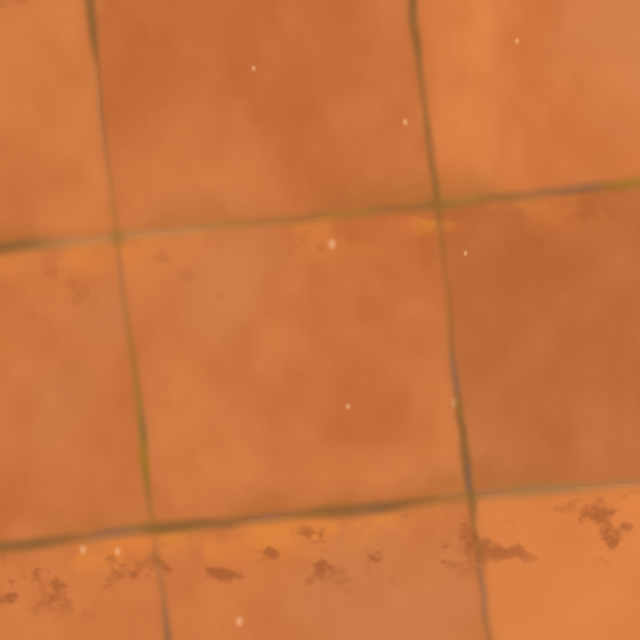
Give the GLSL for this texture, as a WebGL 1 fragment shader.

```glsl
precision highp float;
// Worn terracotta floor: large square tiles on a slightly tilted, sheared grid.
// Cloudy noise tints each clay tile; soft, broken joints, chipped orange rims,
// dark blotches and a few pale specks add the wear.

uniform vec2 u_resolution;

float hash(vec2 p) {
  return fract(sin(dot(p, vec2(127.1, 311.7))) * 43758.5453);
}

float noise(vec2 p) {
  vec2 i = floor(p), f = fract(p);
  f = f * f * (3.0 - 2.0 * f);
  return mix(mix(hash(i), hash(i + vec2(1.0, 0.0)), f.x),
             mix(hash(i + vec2(0.0, 1.0)), hash(i + 1.0), f.x), f.y);
}

float fbm(vec2 p) {
  float sum = 0.0, amp = 0.53;
  for (int i = 0; i < 4; i++) {
    sum += amp * noise(p);
    p = mat2(1.6, 1.2, -1.2, 1.6) * p + 7.3;
    amp *= 0.5;
  }
  return sum;
}

// Soft flecks of varied size, at most one per cell, in a given share of the cells
float specks(vec2 p, float share, float radius) {
  vec2 cell = floor(p);
  vec2 center = 0.2 + 0.6 * vec2(hash(cell + 3.1), hash(cell + 8.7));
  float size = radius * (0.5 + 0.5 * hash(cell + 5.5));
  float d = length((fract(p) - center) * vec2(1.0, 0.75));
  return step(hash(cell + 21.0), share) * (1.0 - smoothstep(0.0, size, d));
}

// Clay body: tone per tile, broad clouds, faint smears and grain
vec3 clay(vec2 p, vec2 id) {
  vec2 q = p + id * 5.7;
  float cloud = fbm(q * 4.0 + 1.5 * noise(q * 3.0));
  float grain = fbm(q * vec2(24.0, 19.0));
  float tone = 0.015 * (hash(id + 4.0) - 0.5)
             + step(0.5, id.x) * mix(-0.045, 0.03, min(abs(id.y), 1.0));
  vec3 col = mix(vec3(0.775, 0.43, 0.23), vec3(0.825, 0.485, 0.27), smoothstep(0.25, 0.75, cloud));
  col += tone * vec3(1.0, 0.6, 0.3) + (grain - 0.5) * vec3(0.05, 0.05, 0.045);
  float dusty = smoothstep(0.5, 0.8, fbm(q * 3.0 + 40.0));
  return mix(col, vec3(0.78, 0.50, 0.32), 0.4 * dusty);
}

void main() {
  vec2 p = gl_FragCoord.xy / u_resolution;

  // Tilted grid coordinates with hand-laid wobble
  vec2 o = p - vec2(0.24, 0.171);
  vec2 q = vec2(dot(o, vec2(1.987, 0.242)), dot(o, vec2(-0.22, 2.147)));
  q += 0.016 * (vec2(noise(p * 5.0), noise(p * 5.0 + 31.0)) - 0.5);
  q += 0.009 * (vec2(noise(p * 28.0), noise(p * 28.0 + 17.0)) - 0.5);
  vec2 id = floor(q), f = fract(q);
  vec2 d = abs(fract(q + 0.5) - 0.5) / vec2(2.0, 2.16);

  vec3 col = clay(p, id);

  // Orange chipping below the joints, strongest on the bottom row
  float bottomRow = step(id.y, -0.5);
  float rim = smoothstep(0.80, 0.97, f.y);
  float chip = smoothstep(0.42, 0.72, fbm(p * vec2(14.0, 17.0) + 3.0));
  col = mix(col, vec3(0.89, 0.53, 0.24), rim * chip * mix(0.45, 0.8, bottomRow));
  col = mix(col, vec3(0.89, 0.53, 0.28), 0.55 * bottomRow * step(0.5, id.x));
  float pits = smoothstep(0.58, 0.78, fbm(p * vec2(24.0, 30.0) + 61.0));
  pits *= smoothstep(0.70, 0.82, f.y) * (1.0 - smoothstep(0.92, 1.0, f.y));
  col = mix(col, vec3(0.60, 0.33, 0.18), pits * mix(0.2, 0.6, bottomRow));

  // Brown grime above the joints
  float grime = (1.0 - smoothstep(0.0, 0.17, f.y)) * smoothstep(0.35, 0.75, fbm(p * 7.0 + 11.0));
  col = mix(col, vec3(0.64, 0.39, 0.18), 0.5 * grime);

  // Coral and yellow flakes beside the crossings
  float crossing = exp(-dot(d, d) * 400.0);
  float flake = smoothstep(0.45, 0.75, noise(p * 25.0 + 5.0)) * smoothstep(0.86, 0.95, f.y);
  vec3 flakeColor = mix(vec3(0.94, 0.47, 0.28), vec3(0.88, 0.60, 0.18), noise(p * 30.0));
  col = mix(col, flakeColor, 0.8 * flake * crossing);

  // Few pale mineral specks
  col = mix(col, vec3(0.93, 0.68, 0.50), 0.8 * specks(p * 12.0, 0.06, 0.12));

  // Soft joints that narrow, blur and almost vanish along their length
  vec2 wear = vec2(noise(p * vec2(2.0, 7.0) + 13.0), noise(p * vec2(7.0, 3.0) + 2.0));
  vec2 shoulder = exp(-d * d / vec2(0.00016, 0.00030)) * (0.4 + 0.6 * wear);
  col = mix(col, vec3(0.70, 0.43, 0.21), 0.35 * max(shoulder.x, shoulder.y));
  vec2 width = vec2(0.0075, 0.0105) * (0.75 + 0.5 * wear);
  vec2 line = 1.0 - smoothstep(vec2(0.0), width * 1.5, d);
  line *= mix(vec2(0.22, 0.45), vec2(0.85, 0.9), smoothstep(0.25, 0.75, wear));
  line *= 0.75 + 0.4 * fbm(p * 30.0 + 8.0);
  float joint = min(max(line.x, line.y), 1.0);

  // Joint colour: brown mortar with olive, slate and pale sandy stretches
  vec3 mortar = mix(vec3(0.55, 0.37, 0.20), vec3(0.62, 0.46, 0.16),
                    smoothstep(0.5, 0.85, noise(p * 11.0 + 50.0)));
  mortar = mix(mortar, vec3(0.50, 0.37, 0.31), smoothstep(0.55, 0.9, noise(p * 12.0 + 70.0)));
  float sandy = smoothstep(0.35, 0.7, noise(p * 5.0 + 90.0) + 0.4 * (p.x - 0.5));
  mortar = mix(mortar, vec3(0.74, 0.55, 0.37), 0.85 * sandy * step(line.x, line.y));
  col = mix(col, mortar, joint);
  col = mix(col, vec3(0.55, 0.40, 0.17), 0.5 * exp(-dot(d, d) * 6000.0));

  gl_FragColor = vec4(col, 1.0);
}
```
